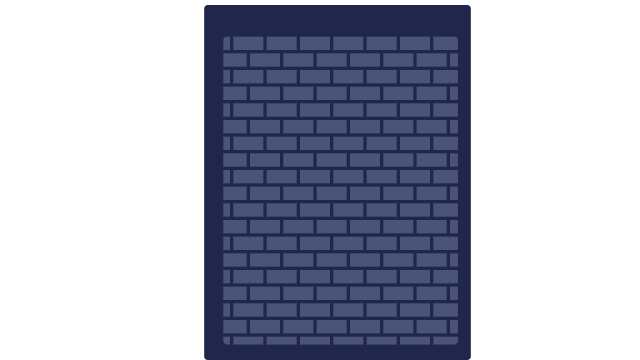
This pattern is drawn by a Shadertoy shader. Its source:

```glsl
const float CANVAS_HEIGHT = 432.0; // design units, 20 per brick course

const vec3 BACKGROUND = vec3(1.0);
const vec3 MORTAR = vec3(0.128, 0.152, 0.289);
const vec3 BRICK = vec3(0.287, 0.330, 0.470);

// Signed distance to a rounded box centred on the origin
float roundedBox(vec2 p, vec2 halfSize, float radius) {
    vec2 q = abs(p) - halfSize + radius;
    return length(max(q, 0.0)) + min(max(q.x, q.y), 0.0) - radius;
}

// Signed distance to a running bond: odd courses shift by half a brick
float brickBond(vec2 p, vec2 pitch, float joint) {
    float course = floor(p.y / pitch.y + 0.5);
    p.x -= 0.5 * pitch.x * mod(course, 2.0);
    vec2 local = mod(p + 0.5 * pitch, pitch) - 0.5 * pitch;
    return roundedBox(local, 0.5 * (pitch - joint), 0.0);
}

// Antialiased fill of a signed distance
float coverage(float dist, float pixel) {
    return clamp(0.5 - dist / pixel, 0.0, 1.0);
}

void mainImage(out vec4 fragColor, in vec2 fragCoord) {
    // Horizontal origin at the middle, vertical origin at the bottom
    float pixel = CANVAS_HEIGHT / iResolution.y;
    vec2 p = (fragCoord - vec2(0.5 * iResolution.x, 0.0)) * pixel;

    float panel = roundedBox(p - vec2(21.0, 213.0), vec2(160.0, 213.0), 4.5);
    float opening = roundedBox(p - vec2(24.75, 203.5), vec2(140.75, 185.0), 5.0);
    float bricks = brickBond(p - vec2(-6.0, 380.0), vec2(40.0, 20.0), 4.0);

    // Panel first, then the bricks clipped to its opening
    vec3 color = mix(BACKGROUND, MORTAR, coverage(panel, pixel));
    color = mix(color, BRICK, coverage(max(bricks, opening), pixel));
    fragColor = vec4(color, 1.0);
}
```
